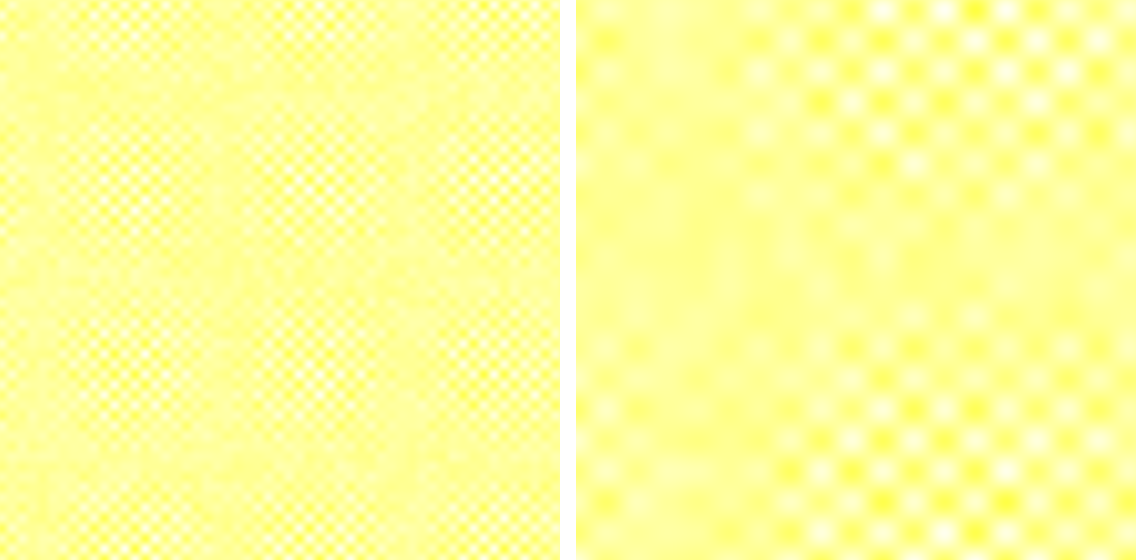
Left: the whole. Right: its middle third, enlarged.
This pattern is drawn by a three.js fragment shader. Its source:

```glsl
#define CELLS 54.6
#define LATTICE_SHIFT vec2(0.18, 0.08)
#define PATCH_SIZE 17.9
#define PATCH_CENTER vec2(30.6, 36.4)
#define BASE_BLUE 0.605
#define CHECK_DEPTH 0.28
#define GRAIN_DEPTH 0.085

const float PI = 3.14159265;

varying vec2 vUv;

float hash(vec2 p) {
  return fract(sin(dot(p, vec2(127.1, 311.7))) * 43758.5453);
}

// Alternating check whose strength and sign swell from patch to patch
float checkWave(vec2 node) {
  float parity = 1.0 - 2.0 * mod(node.x + node.y, 2.0);
  vec2 swell = cos(PI * (node - PATCH_CENTER) / PATCH_SIZE);
  return parity * swell.x * swell.y;
}

// Blue level at one lattice node: check plus random grain
float nodeBlue(vec2 node) {
  float grain = 2.0 * hash(node) - 1.0;
  return BASE_BLUE + CHECK_DEPTH * checkWave(node) + GRAIN_DEPTH * grain;
}

// Smooth blend between the four surrounding nodes
float latticeBlue(vec2 p) {
  vec2 node = floor(p);
  vec2 f = fract(p);
  vec2 blend = f * f * (3.0 - 2.0 * f);
  float lower = mix(nodeBlue(node), nodeBlue(node + vec2(1.0, 0.0)), blend.x);
  float upper = mix(nodeBlue(node + vec2(0.0, 1.0)), nodeBlue(node + 1.0), blend.x);
  return mix(lower, upper, blend.y);
}

void main() {
  float blue = latticeBlue(vUv * CELLS - LATTICE_SHIFT);
  gl_FragColor = vec4(1.0, 1.0, clamp(blue, 0.0, 1.0), 1.0);
}
```
